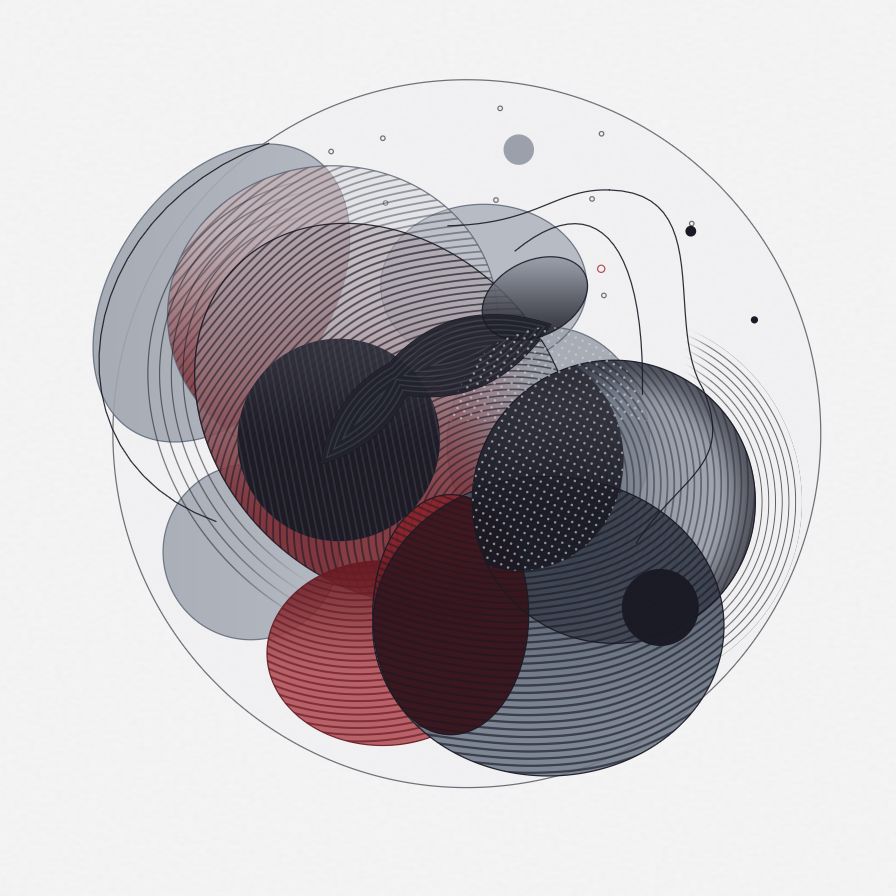
Write a WebGL 2 fragment shader that draws this background.

```glsl
#version 300 es
precision highp float;
uniform vec2 u_resolution;
out vec4 outColor;
#define PAPER vec3(.952, .952, .957)
#define INK vec3(.1, .1, .14)
#define SLATE vec3(.34, .38, .44)
#define MIST vec3(.64, .66, .7)
#define WINE vec3(.4, .1, .13)
#define ROSE vec3(.7, .32, .35)
#define GAP .0075
#define HAIRLINE .0007
vec2 p;
vec3 col;
float px;

vec2 hash2(vec2 c) {
  return 2. * fract(sin(c * mat2(127.1, 311.7, 269.5, 183.3)) * 43758.5) - 1.;
}
float gradientNoise(vec2 v) {
  vec2 i = floor(v), f = fract(v), u = f * f * (3. - 2. * f), e = vec2(1, 0);
  return mix(mix(dot(hash2(i), f), dot(hash2(i + e), f - e), u.x),
    mix(dot(hash2(i + e.yx), f - e.yx), dot(hash2(i + 1.), f - 1.), u.x), u.y);
}
float disc(float x, float y, float r) { return length(p - vec2(x, y)) - r; }
float ellipse(float x, float y, float rx, float ry, float angle) {
  float c = cos(angle), s = sin(angle);
  vec2 q = mat2(c, -s, s, c) * (p - vec2(x, y)) + 1e-5, r = vec2(rx, ry);
  float k = length(q / r);
  return k * (k - 1.) / length(q / r / r);
}
// Pointed leaf between two tips
float leaf(vec2 a, vec2 b, float w) {
  vec2 e = b - a, q = p - a;
  float u = dot(q, e) / dot(e, e);
  return abs(e.x * q.y - e.y * q.x) / length(e) - w * 4. * u * (1. - u);
}
float stripes(float v, float w) {
  float f = fwidth(v) * .6;
  return 1. - smoothstep(w - f, w + f, .5 - abs(fract(v) - .5));
}
float cover(float d) { return clamp(.5 - d / px, 0., 1.); }
void fill(float d, vec3 tint, float a) { col = mix(col, tint, a * cover(d)); }
void stroke(float d, vec3 tint, float a) { fill(abs(d) - HAIRLINE, tint, a); }
// Cubic curve drawn in short segments
void curve(vec4 a, vec4 b) {
  float d = 1.;
  vec2 last = a.xy;
  for (int i = 1; i <= 24; i++) {
    float t = float(i) / 24., s = 1. - t;
    vec2 next = s * s * (s * a.xy + 3. * t * a.zw) + t * t * (3. * s * b.xy + t * b.zw);
    vec2 e = next - last, q = p - last;
    d = min(d, length(q - e * clamp(dot(q, e) / dot(e, e), 0., 1.)));
    last = next;
  }
  stroke(d, INK, .9);
}

void main() {
  float side = min(u_resolution.x, u_resolution.y);
  p = (gl_FragCoord.xy - .5 * u_resolution) / side + .5;
  px = 1. / side;
  // Paper, large ring and specks
  col = PAPER + .014 * gradientNoise(p * vec2(130, 210));
  float ring = disc(.521, .516, .395);
  fill(ring, PAPER - .01, .9);
  stroke(ring, INK, .6);
  vec2 cell = floor(p * 10.), shift = hash2(cell), spot = (cell + .5 + .3 * shift) * .1;
  if (spot.y > .67 && length(spot - vec2(.521, .516)) < .37) stroke(disc(spot.x, spot.y, .0025), INK, .6);
  fill(disc(.579, .833, .017), MIST - .05, .95);
  fill(min(disc(.771, .742, .006), disc(.842, .643, .004)), INK, 1.);
  stroke(disc(.671, .7, .004), ROSE, 1.);
  // Pale grey bodies
  float west = ellipse(.247, .673, .183, .121, .98), crown = ellipse(.371, .648, .184, .167, 0.);
  float foot = disc(.28, .384, .098), cloud = ellipse(.54, .681, .115, .091, 0.);
  float veil = ellipse(.612, .505, .113, .13, 0.);
  fill(min(west, foot), MIST + .2 * (p.x - .2), .9);
  fill(cloud, MIST + .05, .9);
  fill(veil, MIST - .03, .85);
  stroke(min(min(abs(west), abs(foot)), min(abs(cloud), abs(veil))), SLATE, .8);
  // Striped crown, blushing lobe and red core
  float wave = .02 * gradientNoise(p * 5.), grooves = stripes((disc(.56, .4, 0.) + wave) / GAP, .13);
  fill(crown, mix(MIST, PAPER, .5), .35);
  fill(max(west, crown), mix(WINE + .1, vec3(.76, .7, .72), smoothstep(.53, .77, p.y)), .9);
  fill(crown, INK, .4 * grooves);
  stroke(crown, SLATE, .8);
  float core = ellipse(.43, .538, .234, .189, -.785);
  vec3 heart = mix(mix(WINE, ROSE, .25), vec3(.64, .58, .61), smoothstep(.4, .68, p.y));
  heart = mix(heart, MIST - .05, smoothstep(.5, .62, p.x) * smoothstep(.42, .52, p.y));
  fill(core, heart, mix(.9, .5, smoothstep(.5, .72, p.y)));
  fill(core, INK, .6 * grooves);
  stroke(core, INK, .9);
  float echo = stripes(core / .013, .05) * (1. - smoothstep(.24, .36, p.x));
  fill(max(core - .06, -core), INK, .6 * echo);
  // Dark disc and winding ribbon
  float moon = disc(.378, .509, .113), fin = ellipse(.597, .667, .062, .042, .45);
  fill(moon, INK + mix(0., .08, smoothstep(.5, .62, p.y)), .95);
  fill(moon, SLATE, .3 * stripes((p.x + .2 * p.y) / GAP, .13));
  fill(fin, mix(INK, MIST, smoothstep(.61, .74, p.y)), .85);
  float ribbon = leaf(vec2(.358, .482), vec2(.469, .609), .026);
  ribbon = min(ribbon, leaf(vec2(.414, .568), vec2(.615, .638), .04));
  fill(ribbon, mix(INK + .03, SLATE, .4 * stripes(ribbon / .006, .14)), .93);
  stroke(min(abs(ribbon), abs(fin)), INK, .9);
  // Fan of arcs and lower circles
  float east = disc(.685, .44, .158), south = ellipse(.612, .301, .196, .167, 0.);
  float coral = ellipse(.427, .271, .129, .103, 0.), garnet = ellipse(.503, .314, .087, .134, 0.);
  float fan = stripes(east / GAP, .07) * smoothstep(.76, .8, p.x);
  fill(max(max(east - .052, -east), -south), INK, .7 * fan);
  fill(coral, mix(ROSE, WINE, smoothstep(.24, .38, p.y)), .9);
  fill(coral, WINE, .7 * stripes(disc(.4, .48, 0.) / GAP, .15));
  stroke(coral, WINE, .9);
  fill(east, mix(SLATE, MIST, .75 * smoothstep(.62, .78, p.x)), .85);
  fill(east, INK, .55 * smoothstep(-.045, 0., east));
  fill(east, INK, .45 * stripes(disc(.58, .46, 0.) / GAP, .13));
  fill(south, SLATE + mix(.09, -.06, smoothstep(.17, .38, p.y)), .88);
  float arcs = stripes((disc(.56, .62, 0.) + wave) / GAP, .16);
  fill(south, INK, .65 * arcs);
  // Deep overlaps, fine dots and small dark disc
  float lens = max(east, ellipse(.58, .487, .116, .124, 0.));
  fill(max(south, east), INK, .3);
  fill(garnet, WINE + vec3(.15, .03, .03) * smoothstep(.32, .42, p.y), .85);
  fill(max(garnet, south), vec3(.17, .07, .1), .75);
  fill(garnet, INK, .5 * arcs);
  fill(lens, INK + .08 * smoothstep(.42, .56, p.y), .9);
  stroke(min(abs(garnet), min(abs(south), abs(east))), INK, .95);
  vec2 grid = fract(mat2(.9, .43, -.43, .9) * p / .0085) - .5;
  fill(min(lens, max(veil, .53 - p.y)), MIST + .15, .65 * cover((length(grid) - .16) * .0085));
  fill(disc(.737, .322, .043), INK, .97);
  // Loose ink curves
  curve(vec4(.5, .748, .6, .75), vec4(.62, .79, .68, .788));
  curve(vec4(.68, .788, .8, .785), vec4(.74, .64, .785, .565));
  curve(vec4(.785, .565, .82, .48), vec4(.76, .47, .71, .394));
  curve(vec4(.575, .72, .66, .79), vec4(.72, .74, .717, .56));
  curve(vec4(.3, .84, .08, .76), vec4(.04, .49, .241, .418));
  outColor = vec4(col, 1);
}
```
